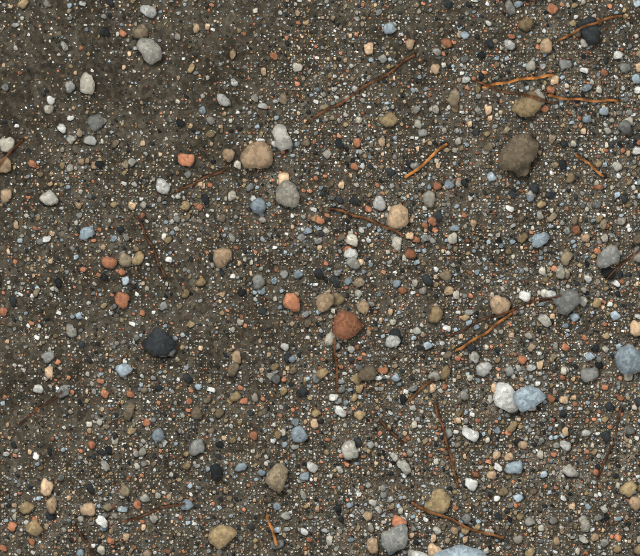
Give the GLSL for this texture, as a Shadertoy shader.

```glsl
// Damp gritty soil strewn with sand grains, pebbles and dry pine needles.

const vec3 DARK_SOIL = vec3(0.23, 0.21, 0.175);
const vec3 MID_SOIL = vec3(0.40, 0.375, 0.325);
const vec3 PALE_SAND = vec3(0.62, 0.58, 0.51);
const vec3 ORANGE_NEEDLE = vec3(0.74, 0.48, 0.25);
const vec3 BROWN_TWIG = vec3(0.34, 0.22, 0.16);

const vec3 STONE_TINTS[10] = vec3[10](
    vec3(0.75, 0.75, 0.72), vec3(0.57, 0.56, 0.52), vec3(0.70, 0.60, 0.48),
    vec3(0.49, 0.44, 0.36), vec3(0.55, 0.60, 0.62), vec3(0.64, 0.44, 0.33),
    vec3(0.20, 0.21, 0.21), vec3(0.64, 0.62, 0.56), vec3(0.55, 0.48, 0.36),
    vec3(0.47, 0.47, 0.45));

float hash(vec2 p) {
    vec3 q = fract(p.xyx * 0.1031);
    q += dot(q, q.yzx + 33.33);
    return fract((q.x + q.y) * q.z);
}

vec2 hash2(vec2 p) {
    return vec2(hash(p), hash(p + 57.3));
}

mat2 rotation(float angle) {
    float c = cos(angle), s = sin(angle);
    return mat2(c, s, -s, c);
}

float layeredSines(vec2 p) {
    float sum = 0.0, amplitude = 0.5;
    for (int i = 0; i < 5; i++) {
        p = mat2(0.8, 0.6, -0.6, 0.8) * p * 1.7 + 2.3;
        sum += amplitude * sin(p.x + 1.6 * sin(p.y * 1.1));
        amplitude *= 0.65;
    }
    return sum;
}

// Share of loose gravel: low in the damp upper left, high at the lower right
float gravelShare(vec2 p) {
    float slope = smoothstep(-0.5, 0.9, p.x - 0.6 * p.y);
    return clamp(0.3 + 0.55 * slope + 0.2 * layeredSines(p * 5.0), 0.15, 1.0);
}

// Cellular noise: random tone of the nearest grain
float grainTone(vec2 p) {
    vec2 cell = floor(p);
    float nearest = 9.0, tone = 0.0;
    for (int y = -1; y <= 1; y++)
    for (int x = -1; x <= 1; x++) {
        vec2 id = cell + vec2(x, y);
        vec2 d = id + hash2(id) - p;
        if (dot(d, d) < nearest) {
            nearest = dot(d, d);
            tone = hash(id + 19.7);
        }
    }
    return tone;
}

// Distance from a stone's centre, 1.0 on its uneven, partly squared outline
float stoneNorm(vec2 d, float squareness, float seed) {
    vec2 a = abs(d) + 0.0001;
    float angle = atan(d.y, d.x);
    float outline = 1.0 + 0.10 * sin(2.0 * angle + seed * 40.0)
                        + 0.07 * sin(3.0 * angle + seed * 91.0)
                        + 0.03 * sin(7.0 * angle + seed * 23.0);
    return pow(pow(a.x, squareness) + pow(a.y, squareness), 1.0 / squareness) / outline;
}

vec3 scatterStones(vec3 ground, vec2 p, float scale, float density, float seed) {
    vec2 q = p * scale, cell = floor(q);
    for (int y = -1; y <= 1; y++)
    for (int x = -1; x <= 1; x++) {
        vec2 id = cell + vec2(x, y), key = id + seed;
        if (hash(key) > density * gravelShare((id + 0.5) / scale)) continue;
        float shape = hash(key + 11.1), tint = hash(key + 23.7), size = hash(key + 37.9);
        float radius = mix(0.2, 0.45, size * size);
        vec2 offset = q - id - 0.2 - 0.6 * hash2(key + 5.5);
        mat2 turn = rotation(6.28 * shape);
        vec2 stretch = radius * vec2(1.0, mix(0.62, 1.0, hash(key + 71.3)));
        float squareness = mix(1.9, 3.6, tint);
        float n = stoneNorm(turn * offset / stretch, squareness, shape);
        vec2 shadowOffset = offset + radius * vec2(-0.12, 0.22);
        float shadowNorm = stoneNorm(turn * shadowOffset / stretch, squareness, shape);
        float edge = 0.75 * scale / (iResolution.y * radius);
        float light = 1.0 + 0.16 * dot(offset / radius, vec2(-0.4, 0.9));
        light *= 1.0 - 0.22 * smoothstep(0.6, 1.05, n);
        vec3 stone = STONE_TINTS[int(shape * 9.99)] * light * mix(0.82, 1.2, tint);
        ground *= 1.0 - 0.42 * (1.0 - smoothstep(0.85, 1.35, shadowNorm));
        ground = mix(ground, stone, 1.0 - smoothstep(1.0 - edge, 1.0 + edge, n));
    }
    return ground;
}

vec3 scatterNeedles(vec3 ground, vec2 p, float scale, float density, float seed) {
    vec2 q = p * scale, cell = floor(q);
    float blur = 0.8 * scale / iResolution.y;
    for (int y = -1; y <= 1; y++)
    for (int x = -1; x <= 1; x++) {
        vec2 id = cell + vec2(x, y), key = id + seed;
        if (hash(key) > density * gravelShare((id + 0.5) / scale)) continue;
        float kind = hash(key + 13.3), size = hash(key + 29.1);
        vec2 d = rotation(6.28 * hash(key + 41.7)) * (q - id - hash2(key + 3.1));
        float halfLength = mix(0.18, 0.6, size * size);
        d.y += (hash(key + 53.9) - 0.5) * 0.5 * d.x * d.x + 0.008 * sin(d.x * 17.0 + kind * 9.0);
        float width = scale * mix(0.0012, 0.0026, kind);
        float gap = length(vec2(max(abs(d.x) - halfLength, 0.0), d.y)) - width;
        vec3 needle = mix(BROWN_TWIG, ORANGE_NEEDLE, kind * kind);
        needle *= 1.0 + 0.2 * sin(d.x * 31.0) + 0.15 * clamp(d.y / width, -1.0, 1.0);
        ground *= 1.0 - 0.35 * (1.0 - smoothstep(0.0, width * 2.5, gap));
        ground = mix(ground, needle, 0.9 * (1.0 - smoothstep(-blur, blur, gap)));
    }
    return ground;
}

vec3 soil(vec2 p) {
    float clumps = layeredSines(p * 14.0), tone = grainTone(p * 130.0);
    float level = 0.42 + 0.22 * clumps + 0.6 * (tone - 0.5) + 0.3 * (gravelShare(p) - 0.5);
    vec3 color = mix(DARK_SOIL, MID_SOIL, clamp(level, 0.0, 1.0));
    return mix(color, PALE_SAND, 0.7 * smoothstep(0.8, 1.1, level));
}

// Layers run from soil through sand, grit and pebbles to needles
void mainImage(out vec4 fragColor, in vec2 fragCoord) {
    vec2 p = fragCoord / iResolution.y;
    vec3 color = soil(p);
    float scale = 165.0, density = 1.35;
    for (int i = 0; i < 6; i++) {
        color = scatterStones(color, p, scale, density, 3.0 + 115.0 * float(i));
        scale *= 0.56;
        density = max(density * 0.64, 0.18);
    }
    color = scatterNeedles(color, p, 7.0, 0.45, 691.0);
    color = scatterNeedles(color, p, 4.0, 0.50, 809.0);

    // Mineral mottling over every surface
    float mottle = 0.09 * layeredSines(p * 60.0) + 0.24 * (grainTone(p * 210.0 + 40.0) - 0.5);
    fragColor = vec4(clamp(color * (1.06 + mottle), 0.0, 1.0), 1.0);
}
```
